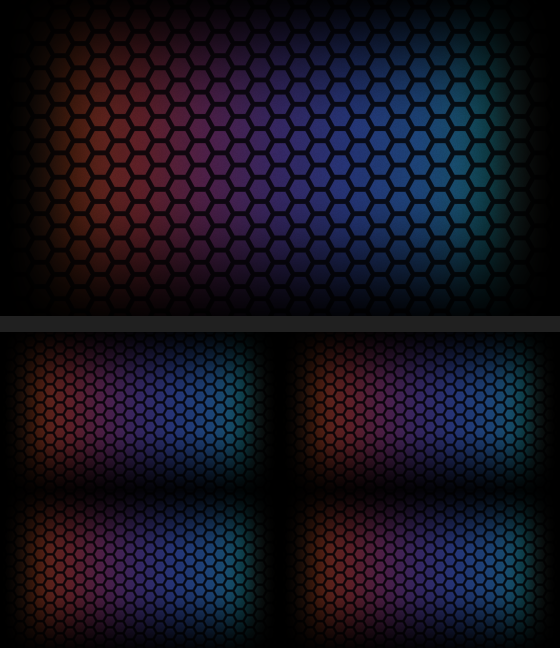
Top, the tile; bottom, the same tile 2 across and 2 down.
This pattern is drawn by a WebGL 2 fragment shader. Its source:

```glsl
#version 300 es
precision highp float;
// Dark honeycomb of flat-topped cells, lit by a wide spectrum from ember red
// through violet and blue to teal. Two offset lattices give the cells; an
// edge falloff darkens the borders so that the whole canvas tiles.

#define REPEATS vec2(14.0, 13.0)    // lattice periods across and down
#define LATTICE_SHIFT vec2(0.0, 0.71)
#define LINE_WIDTH 0.2              // share of a row's height
#define LINE_LIGHT 0.17             // light that reaches the grid lines
#define LINE_BASE vec3(0.010, 0.008, 0.016)
#define SIDE_FADE 0.2
#define VERTICAL_FADE 0.42
#define VERTICAL_REST 0.08          // keeps some light at top and bottom
#define CELL_VARIATION 0.05
#define GRAIN_CELLS vec2(512.0, 288.0)
#define GRAIN_AMOUNT 0.05

uniform vec2 u_resolution;
out vec4 fragColor;

const int STOP_COUNT = 8;
const vec3 SPECTRUM[STOP_COUNT] = vec3[](
    vec3(0.24, 0.17, 0.11),   // dim amber, joins both sides
    vec3(0.35, 0.14, 0.07),   // ember
    vec3(0.36, 0.12, 0.15),   // red
    vec3(0.29, 0.12, 0.28),   // magenta
    vec3(0.20, 0.15, 0.38),   // violet
    vec3(0.14, 0.20, 0.45),   // indigo
    vec3(0.11, 0.26, 0.46),   // blue
    vec3(0.07, 0.32, 0.37));  // teal

float hash(vec2 p) {
    vec3 q = fract(p.xyx * vec3(0.1031, 0.1030, 0.0973));
    q += dot(q, q.yzx + 33.33);
    return fract((q.x + q.y) * q.z);
}

// Distance measure of a flat-topped hexagon: 0.5 on the cell border
float hexRadius(vec2 p) {
    p = abs(p * vec2(sqrt(3.0), 1.0));
    return max(p.y, p.x * 0.8660 + p.y * 0.5);
}

// Cyclic colour ramp over x in 0..1
vec3 spectrum(float x) {
    float t = fract(x) * float(STOP_COUNT);
    int i = int(t) % STOP_COUNT;
    return mix(SPECTRUM[i], SPECTRUM[(i + 1) % STOP_COUNT], fract(t));
}

// Light falling off towards all four borders
float borderLight(vec2 uv) {
    vec2 edge = min(uv, 1.0 - uv);
    return smoothstep(0.0, SIDE_FADE, edge.x)
         * smoothstep(-VERTICAL_REST, VERTICAL_FADE, edge.y);
}

void main() {
    vec2 uv = gl_FragCoord.xy / u_resolution;

    // Nearest cell of the two interleaved lattices
    vec2 q = uv * REPEATS - LATTICE_SHIFT;
    vec2 evenOffset = fract(q + 0.5) - 0.5;
    vec2 oddOffset = fract(q) - 0.5;
    float evenRadius = hexRadius(evenOffset);
    float oddRadius = hexRadius(oddOffset);
    vec2 offset = evenRadius < oddRadius ? evenOffset : oddOffset;
    float radius = min(evenRadius, oddRadius);
    vec2 cellId = mod(floor((q - offset) * 2.0 + 0.5), REPEATS * 2.0);

    // Smooth cell face inside the grid lines
    float pixel = REPEATS.y / u_resolution.y;
    float border = 0.5 - 0.5 * LINE_WIDTH;
    float face = 1.0 - smoothstep(border - pixel * 0.7, border + pixel * 0.7, radius);

    // Light, slight differences between cells, and fine grain
    vec3 light = spectrum(uv.x) * borderLight(uv);
    float tone = 1.0 + CELL_VARIATION * (hash(cellId + 7.0) - 0.5);
    tone += GRAIN_AMOUNT * (hash(floor(uv * GRAIN_CELLS)) - 0.5);
    vec3 lineColor = LINE_BASE * borderLight(uv) + light * LINE_LIGHT;
    vec3 color = mix(lineColor, light * tone, face);

    fragColor = vec4(color, 1.0);
}
```
